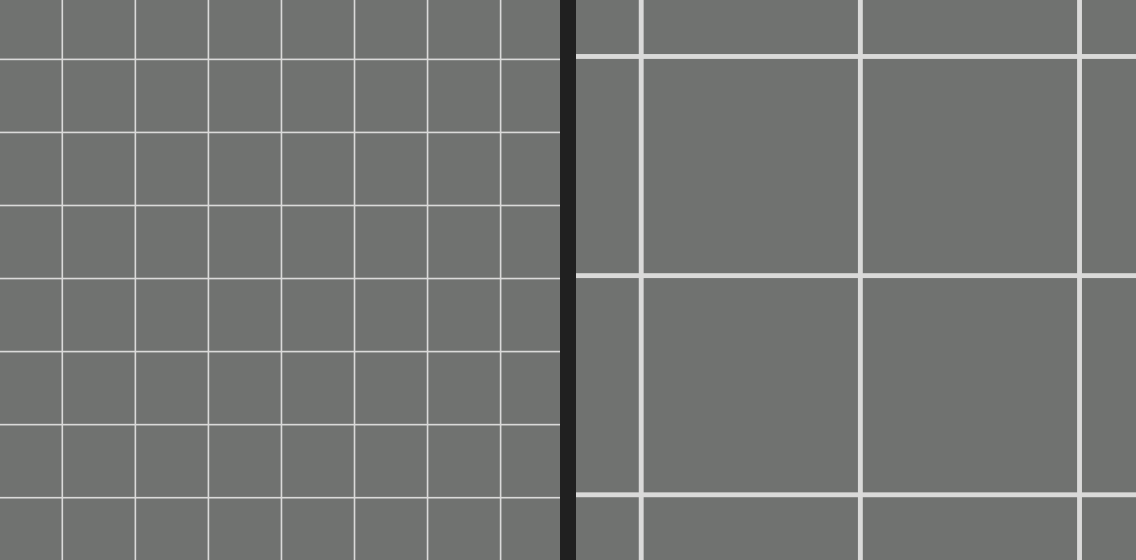
Left: the whole. Right: its middle third, enlarged.
Write a three.js fragment shader that draws this pattern.

```glsl
// Flat grey square tiles divided by thin pale grout lines.
// Each axis is folded into one repeat around its nearest line, and the line
// is smoothed by the exact share of the pixel that it covers.

varying vec2 vUv;

const float TILE_PITCH = 0.13045;
const float GROUT_WIDTH = 0.0029;
const vec2 GRID_ANCHOR = vec2(0.5026);
const vec3 TILE_COLOUR = vec3(0.440, 0.448, 0.441);
const vec3 GROUT_COLOUR = vec3(0.855, 0.855, 0.850);

// Signed distance on each axis to the nearest line of a square grid.
vec2 gridOffset(vec2 p, vec2 anchor, float pitch) {
  return (fract((p - anchor) / pitch + 0.5) - 0.5) * pitch;
}

// Share of a pixel, per axis, covered by a line of the given width.
vec2 lineCoverage(vec2 offset, float width, vec2 pixel) {
  vec2 upper = min(offset + 0.5 * pixel, vec2(0.5 * width));
  vec2 lower = max(offset - 0.5 * pixel, vec2(-0.5 * width));
  return clamp((upper - lower) / pixel, 0.0, 1.0);
}

// Union of the lines running up and across.
float unionCoverage(vec2 coverage) {
  return 1.0 - (1.0 - coverage.x) * (1.0 - coverage.y);
}

void main() {
  vec2 pixel = max(fwidth(vUv), vec2(0.00001));
  vec2 offset = gridOffset(vUv, GRID_ANCHOR, TILE_PITCH);
  float grout = unionCoverage(lineCoverage(offset, GROUT_WIDTH, pixel));
  gl_FragColor = vec4(mix(TILE_COLOUR, GROUT_COLOUR, grout), 1.0);
}
```
